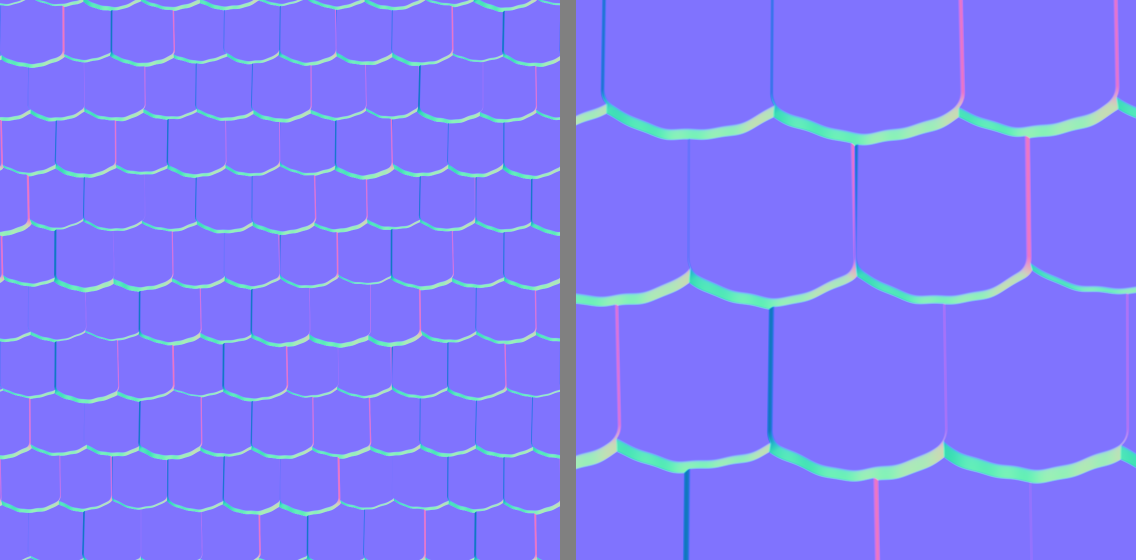
Left: the whole. Right: its middle third, enlarged.
Give the GLSL for this texture map, as a Shadertoy shader.

```glsl
// Tangent-space normal map of scalloped roof shingles in staggered rows.
// Each shingle is a tilted plate with a rounded lip; the highest plate wins,
// and the slope of the resulting height field is encoded as colour.

const float TILES = 10.0;       // repeats across and down
const float TILT = 0.1;         // rise of a plate towards its lower end
const float LIFT_RANGE = 0.07;  // spread of plate heights, in tile units
const float LIP_ROUND = 0.015;  // softness of the plate's rim
const float LIP_SLOPE = 2.3;    // steepest slope of the rim
const float SCALLOP = 0.18;     // drop from the corners to the lowest point

// Three random values per cell, periodic so the map tiles seamlessly.
vec3 hash3(vec2 cell) {
    vec3 q = fract(mod(cell, TILES).xyx * vec3(0.1031, 0.1030, 0.0973) + 0.217);
    q += dot(q, q.yxz + 33.33);
    return fract((q.xxy + q.yzz) * q.zyx);
}

float smoothMax(float a, float b, float k) {
    float h = max(k - abs(a - b), 0.0) / k;
    return max(a, b) + 0.25 * k * h * h;
}

// Signed distance to a plate: x from its left side, y downwards.
float shingleDistance(vec2 q, float halfWidth, float bottom) {
    float x = q.x - halfWidth;
    float u = x / halfWidth;
    float flare = 0.015 * (q.y - 1.0);
    float side = abs(x) - halfWidth - flare;
    float slope = 2.0 * SCALLOP * u / halfWidth;
    float arc = (q.y - bottom + SCALLOP * u * u) / sqrt(1.0 + slope * slope);
    return smoothMax(side, arc, 0.06);
}

// Height of one plate, falling away beyond its rim.
float shingleHeight(vec2 q, vec3 rnd) {
    float lift = LIFT_RANGE * (rnd.x - 0.5);
    float halfWidth = 0.505 + 0.075 * rnd.y;
    float wobble = 0.006 * sin(13.0 * q.x + 6.3 * rnd.z)
                 + 0.004 * sin(27.0 * q.x + 19.0 * rnd.y);
    float lean = 0.025 * (rnd.z - 0.5) * (q.y - 0.5);
    float bottom = 1.11 + 1.3 * lift + wobble;
    float d = shingleDistance(q + vec2(0.015 + lean, 0.0), halfWidth, bottom);
    float rim = max(d + LIP_ROUND, 0.0);
    return TILT * q.y + lift - LIP_SLOPE * rim * rim / (rim + LIP_ROUND);
}

// Highest plate among the neighbouring rows and columns.
float roofHeight(vec2 p) {
    float height = -10.0;
    for (int j = -1; j <= 1; j++) {
        float row = floor(p.y) + float(j);
        float x = p.x - 0.5 * mod(row, 2.0);
        for (int i = -1; i <= 1; i++) {
            float column = floor(x) + float(i);
            vec2 local = vec2(x - column, p.y - row);
            height = max(height, shingleHeight(local, hash3(vec2(column, row))));
        }
    }
    return height;
}

// Surface normal from central differences; y points down the roof.
vec3 roofNormal(vec2 p) {
    vec2 e = vec2(0.008, 0.0);
    vec2 gradient = vec2(roofHeight(p + e.xy) - roofHeight(p - e.xy),
                         roofHeight(p + e.yx) - roofHeight(p - e.yx)) / (2.0 * e.x);
    return normalize(vec3(-gradient, 1.0));
}

void mainImage(out vec4 fragColor, in vec2 fragCoord) {
    // Average a 2 x 2 grid of samples to smooth the thin edges.
    vec3 colour = vec3(0.0);
    for (int s = 0; s < 4; s++) {
        vec2 offset = vec2(s % 2, s / 2) * 0.5 - 0.25;
        vec2 uv = (fragCoord + offset) / iResolution.y;
        vec2 p = TILES * vec2(uv.x, 1.0 - uv.y);
        colour += 0.5 + 0.5 * roofNormal(p);
    }
    fragColor = vec4(colour / 4.0, 1.0);
}
```
